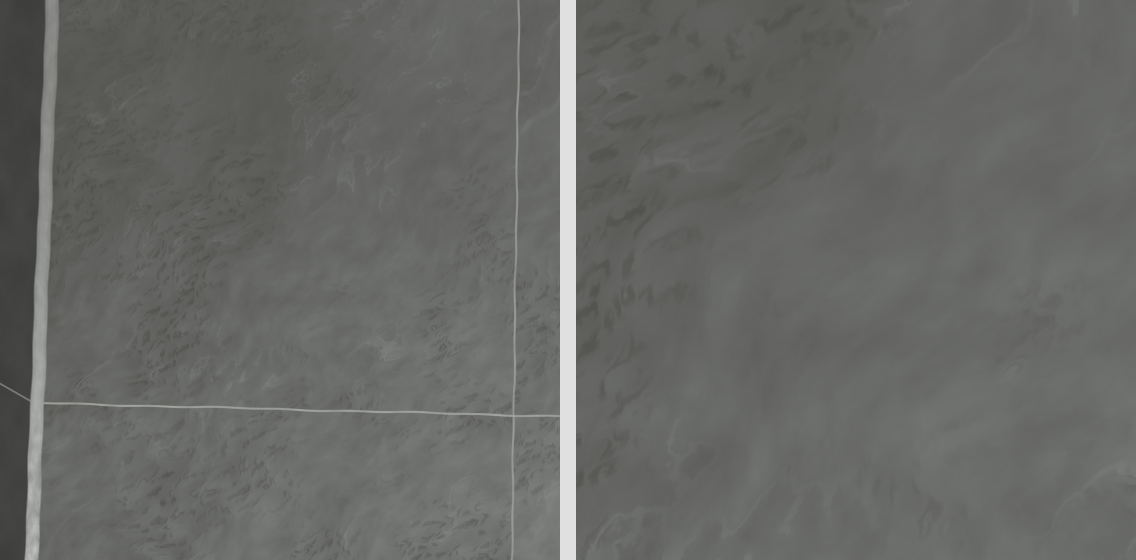
Left, the full canvas; right, a detail of the centre.
Reproduce this texture procedurally as a Shadertoy shader.

```glsl
// Slate floor tiles split by thin pale joints, beside a wide metal trim and a dark wall strip.
// Leaning joint lines give each tile an id; layered value noise along a diagonal grain
// makes the stone, and cellular noise adds the small dark pits.

const vec3 STONE_DARK = vec3(0.335, 0.335, 0.322);
const vec3 STONE_LIGHT = vec3(0.465, 0.475, 0.465);
const vec3 WALL = vec3(0.258, 0.259, 0.251);
const vec3 TRIM_TOP = vec3(0.54, 0.545, 0.535);
const vec3 TRIM_BOTTOM = vec3(0.67, 0.68, 0.67);
const vec3 JOINT = vec3(0.655, 0.665, 0.645);
const vec2 TRIM_LINE = vec2(0.0560, 0.0380);    // x at the bottom, lean per height
const vec2 COLUMN_LINE = vec2(0.9140, 0.0130);
const vec2 ROW_LINE = vec2(0.2820, -0.0255);    // y at the left, slope per width
const vec2 WALL_LINE = vec2(0.3150, -0.5700);
const float TRIM_HALF = 0.0122;
const float JOINT_HALF = 0.0018;
const float EDGE_SOFT = 0.0013;
const vec2 GRAIN_DIR = vec2(0.60, 0.80);
const float MOTTLE = 0.085;
const float PIT_DEPTH = 0.055;
const float VEIN_GLOW = 0.045;

vec2 hash2(vec2 p) {
    vec3 q = fract(p.xyx * vec3(0.1031, 0.1030, 0.0973));
    q += dot(q, q.yzx + 33.33);
    return fract((q.xx + q.yz) * q.zy);
}

float valueNoise(vec2 p) {
    vec2 cell = floor(p), f = fract(p);
    f = f * f * (3.0 - 2.0 * f);
    float low = mix(hash2(cell).x, hash2(cell + vec2(1, 0)).x, f.x);
    float high = mix(hash2(cell + vec2(0, 1)).x, hash2(cell + vec2(1, 1)).x, f.x);
    return mix(low, high, f.y);
}

float layeredNoise(vec2 p) {
    float sum = 0.0, weight = 0.5;
    for (int i = 0; i < 5; i++) {
        sum += weight * valueNoise(p);
        p = mat2(1.6, 1.2, -1.2, 1.6) * p + 7.3;
        weight *= 0.52;
    }
    return sum;
}

// Distance to the nearest scattered point
float cellular(vec2 p) {
    vec2 cell = floor(p);
    float nearest = 2.0;
    for (int y = -1; y <= 1; y++)
        for (int x = -1; x <= 1; x++) {
            vec2 c = cell + vec2(x, y);
            nearest = min(nearest, length(c + hash2(c) - p));
        }
    return nearest;
}

float band(float d, float halfWidth, float soft) {
    return 1.0 - smoothstep(halfWidth - soft, halfWidth + soft, abs(d));
}

// Stone brightness: room light plus mottling, pits and pale veins
float stoneShade(vec2 uv, vec2 tile) {
    vec2 p = uv + tile * vec2(3.7, 5.3);
    vec2 grain = vec2(dot(p, vec2(GRAIN_DIR.y, -GRAIN_DIR.x)), dot(p, GRAIN_DIR));
    grain.x += 0.012 * sin(grain.y * 17.0) + 0.006 * sin(grain.y * 41.0 + 2.0);
    float wear = mix(1.0, 0.45, smoothstep(0.25, 0.95, uv.y));

    float light = mix(0.437, 0.373, smoothstep(0.05, 0.85, uv.y)) + 0.065 * (uv.x - 0.5);
    float clouds = layeredNoise(grain * vec2(9.0, 4.0)) - 0.49;
    float grit = layeredNoise(grain * vec2(52.0, 30.0) + 2.0 * clouds) - 0.49;
    float patches = smoothstep(0.42, 0.66, layeredNoise(p * 7.0 + 11.0));
    float pits = smoothstep(0.42, 0.08, cellular(grain * vec2(62.0, 36.0) + 3.0 * grit));
    float ridge = 1.0 - abs(2.0 * valueNoise(grain * vec2(22.0, 4.5) + grit) - 1.0);
    float veins = smoothstep(0.86, 1.0, ridge) * smoothstep(0.46, 0.7, valueNoise(p * 9.0));

    return light + MOTTLE * (0.75 * clouds + wear * grit)
        - PIT_DEPTH * wear * pits * patches + VEIN_GLOW * veins * (0.5 + grit);
}

void mainImage(out vec4 fragColor, in vec2 fragCoord) {
    vec2 uv = fragCoord / iResolution.xy;
    float soft = max(EDGE_SOFT, 0.75 / iResolution.y);

    // Signed distances to the joints, with a slight hand-set wobble
    vec2 wobble = 0.0007 * vec2(sin(uv.y * 23.0) + sin(uv.y * 61.0),
                                sin(uv.x * 19.0) + sin(uv.x * 53.0));
    float trim = uv.x - TRIM_LINE.x - TRIM_LINE.y * uv.y - wobble.x;
    float column = uv.x - COLUMN_LINE.x - COLUMN_LINE.y * uv.y - wobble.x;
    float row = uv.y - ROW_LINE.x - ROW_LINE.y * uv.x - wobble.y;
    float wallRow = uv.y - WALL_LINE.x - WALL_LINE.y * uv.x;

    // Floor tiles
    vec2 tile = vec2(step(0.0, column), step(0.0, row));
    float shade = stoneShade(uv, tile);
    float tone = (shade - STONE_DARK.g) / (STONE_LIGHT.g - STONE_DARK.g);
    vec3 color = mix(STONE_DARK, STONE_LIGHT, clamp(tone, -0.5, 1.4));
    float jointWear = 0.72 + 0.28 * valueNoise(uv * 45.0);
    color = mix(color, JOINT, 0.78 * jointWear * band(column, JOINT_HALF, soft));
    color = mix(color, JOINT, 0.95 * jointWear * band(row, JOINT_HALF, soft));

    // Dark wall strip left of the trim
    vec3 wall = WALL + 0.045 * (layeredNoise(uv * vec2(28.0, 16.0)) - 0.49);
    wall = mix(wall, JOINT, 0.55 * band(wallRow, JOINT_HALF, soft));
    color = mix(wall, color, smoothstep(-soft, soft, trim));

    // Metal trim with brushed flecks that brighten toward the bottom
    float fleck = layeredNoise(uv * vec2(110.0, 60.0)) - 0.49;
    vec3 metal = mix(TRIM_BOTTOM, TRIM_TOP, smoothstep(0.0, 0.9, uv.y));
    metal += fleck * mix(0.24, 0.07, smoothstep(0.0, 0.4, uv.y));
    metal -= 0.05 * smoothstep(0.3, 1.0, abs(trim) / TRIM_HALF);
    color = mix(color, metal, band(trim, TRIM_HALF, 1.5 * soft));

    fragColor = vec4(color, 1.0);
}
```
